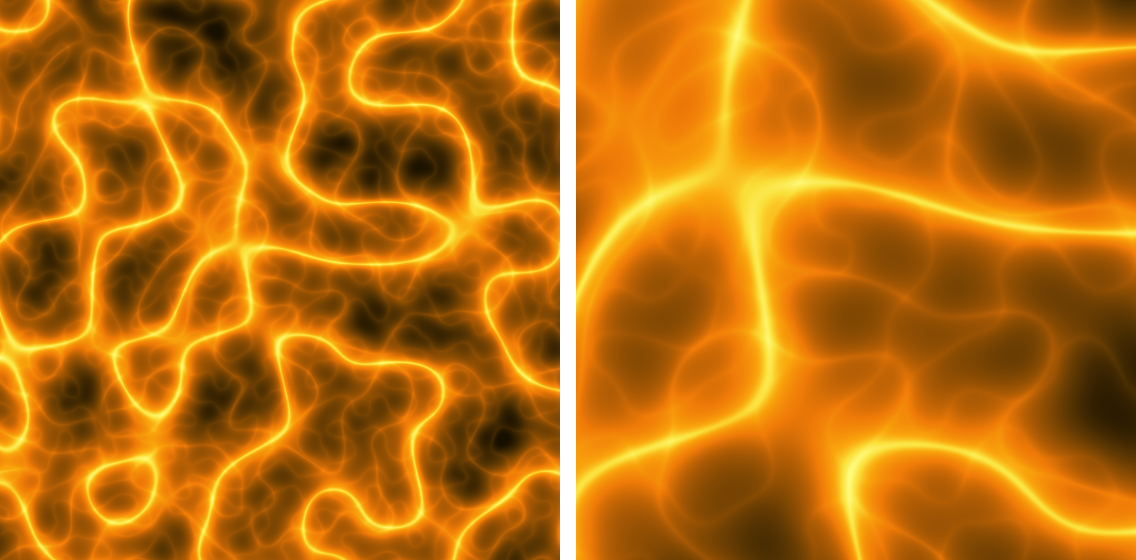
Left, the full canvas; right, a detail of the centre.
This texture is drawn by a Shadertoy shader. Its source:

```glsl
// Glowing amber filaments over dark smoky hollows.
// Each octave of gradient noise lights up along its zero contours with a
// logarithmic glow; the summed glow is mapped through a fiery colour ramp.

#define CELLS 5.0          // noise cells across the canvas, first octave
#define OCTAVES 3
#define DEVIATION 0.22     // typical size of the raw noise
#define CORE 0.03          // softness of the filament centre
#define FAINT_WEIGHT 0.22  // strength of the second octave
#define FAINT_DECAY 0.45   // weight ratio of later octaves
#define HOLLOW 1.0         // darkening away from the faint filaments
#define SEED 17u

// Integer hash giving a unit gradient for a lattice point
vec2 latticeGradient(ivec2 cell, uint layer) {
    uvec2 q = uvec2(cell) * uvec2(1664525u, 22695477u) + (layer + SEED) * 7919u;
    q.x += q.y * 1664525u;
    q.y += q.x * 1664525u;
    q ^= q >> 16u;
    q.x += q.y * 1664525u;
    q.y += q.x * 1664525u;
    q ^= q >> 16u;
    vec2 g = vec2(q & 0xffffu) / 32767.5 - 1.0;
    return g / max(length(g), 0.001);
}

float gradientNoise(vec2 p, uint layer) {
    ivec2 cell = ivec2(floor(p));
    vec2 f = fract(p);
    vec2 u = f * f * f * (f * (f * 6.0 - 15.0) + 10.0);
    float corner[4];
    for (int k = 0; k < 4; k++) {
        ivec2 o = ivec2(k & 1, k >> 1);
        corner[k] = dot(latticeGradient(cell + o, layer), f - vec2(o));
    }
    return mix(mix(corner[0], corner[1], u.x), mix(corner[2], corner[3], u.x), u.y);
}

// Logarithmic light around the zero contours of all octaves
float filamentGlow(vec2 uv) {
    const mat2 turn = mat2(0.8, 0.6, -0.6, 0.8);
    vec2 p = turn * uv * CELLS + 31.7;
    float glow = 0.0, weight = 1.0, core = CORE;
    for (int i = 0; i < OCTAVES; i++) {
        float z = abs(gradientNoise(p, uint(i))) / DEVIATION;
        float light = -0.5 * log(z * z + core * core);
        if (i > 0) light -= HOLLOW * z;
        glow += weight * light;
        weight = i == 0 ? FAINT_WEIGHT : weight * FAINT_DECAY;
        core *= 2.0;
        p = turn * p * 2.0 + 9.3;
    }
    return glow;
}

float rise(float a, float b, float x) {
    return clamp((x - a) / (b - a), 0.0, 1.0);
}

vec3 fireRamp(float glow) {
    vec3 c = vec3(0.09, 0.06, 0.0);                                  // soot
    c = mix(c, vec3(0.31, 0.19, 0.01), rise(-1.55, -0.92, glow));    // umber
    c = mix(c, vec3(0.50, 0.28, 0.01), rise(-0.92, -0.32, glow));    // brown
    c = mix(c, vec3(0.71, 0.37, 0.02), rise(-0.32, 0.40, glow));     // rust
    c = mix(c, vec3(0.94, 0.48, 0.03), rise(0.40, 1.08, glow));      // orange
    c = mix(c, vec3(0.98, 0.65, 0.05), rise(1.08, 2.12, glow));      // amber
    c = mix(c, vec3(0.98, 0.87, 0.22), rise(2.12, 3.05, glow));      // yellow
    return mix(c, vec3(1.0, 0.98, 0.48), rise(3.05, 4.2, glow));     // hot core
}

void mainImage(out vec4 fragColor, in vec2 fragCoord) {
    // Four samples per pixel keep the thin cores smooth
    vec3 sum = vec3(0.0);
    for (int s = 0; s < 4; s++) {
        vec2 jitter = vec2(s & 1, s >> 1) * 0.5 - 0.25;
        sum += fireRamp(filamentGlow((fragCoord + jitter) / iResolution.y));
    }
    fragColor = vec4(sum / 4.0, 1.0);
}
```
